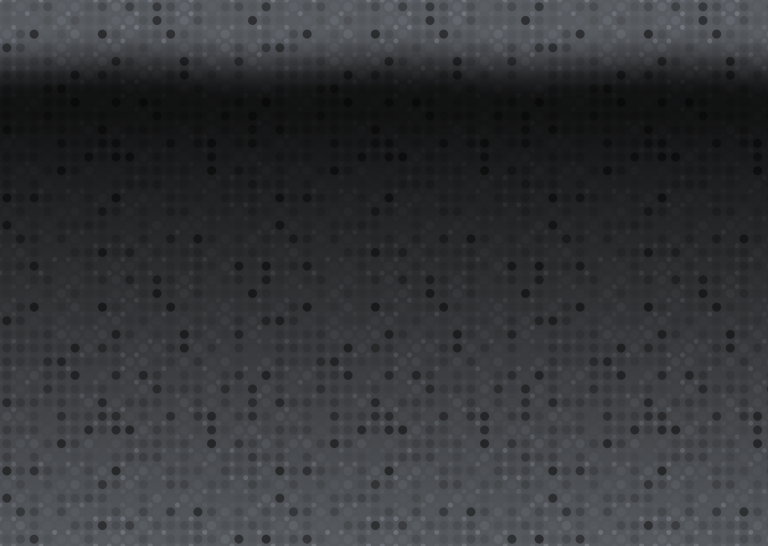
A Shadertoy shader for this background:

```glsl
#define ROWS 40.0
#define TILE 20.0
#define BIG_RADIUS 0.33
#define SMALL_RADIUS 0.18
#define DARK_SHARE 0.13
#define FAINT_SHARE 0.7
#define BAND_SWAY 0.005
#define TOP_COLOR vec3(0.345, 0.357, 0.378)
#define BAND_COLOR vec3(0.068, 0.069, 0.072)
#define BASE_COLOR vec3(0.338, 0.350, 0.368)

const float TAU = 6.28319;

float hash(vec2 cell, float seed) {
    vec3 q = fract(vec3(cell.xyx + seed) * vec3(0.1031, 0.1030, 0.0973));
    q += dot(q, q.yzx + 33.33);
    return fract((q.x + q.y) * q.z);
}

// Soft dark band below the top edge, fading to grey at the bottom
vec3 backdrop(float x, float depth) {
    float ramp = clamp((depth - 0.21) / 0.79, 0.0, 1.0);
    vec3 lower = mix(BAND_COLOR, BASE_COLOR, pow(ramp, 0.95));
    float sway = BAND_SWAY * cos(TAU * 2.0 * (x - 0.23));
    return mix(TOP_COLOR, lower, smoothstep(0.05, 0.18, depth + sway));
}

float disc(vec2 offset, float radius, float blur) {
    return 1.0 - smoothstep(radius - blur, radius + blur, length(offset));
}

// Brightness change of a large dot: strong dark, faint dark or pale
float bigTone(vec2 cell) {
    float kind = hash(cell, 3.7);
    float strength = hash(cell, 41.3);
    if (kind < DARK_SHARE) return -mix(0.28, 0.5, strength);
    if (kind < FAINT_SHARE) return -mix(0.04, 0.19, strength);
    return mix(0.0, 0.14, strength);
}

float smallTone(vec2 cell) {
    float strength = hash(cell, 77.1);
    return mix(0.03, 0.33, strength * strength);
}

void mainImage(out vec4 fragColor, in vec2 fragCoord) {
    vec2 pos = fragCoord / iResolution.y;
    pos.y = 1.0 - pos.y;
    vec2 grid = pos * ROWS;
    float blur = 0.8 * ROWS / iResolution.y;

    vec3 color = backdrop(pos.x, pos.y);

    // Large dots at cell centres
    vec2 cell = floor(grid);
    float big = disc(grid - cell - 0.5, BIG_RADIUS, blur);
    color *= 1.0 + big * bigTone(mod(cell, TILE));

    // Small pale dots at cell corners
    vec2 corner = floor(grid + 0.5);
    float small = disc(grid - corner, SMALL_RADIUS, blur);
    color *= 1.0 + small * smallTone(mod(corner, TILE));

    fragColor = vec4(color, 1.0);
}
```
